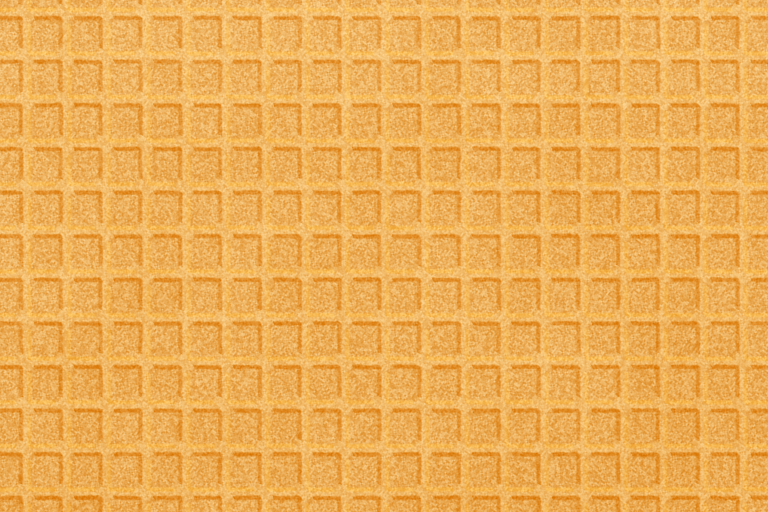
Give the GLSL for this texture, as a WebGL 1 fragment shader.

```glsl
precision highp float;
uniform vec2 u_resolution;

const vec2 REPEATS = vec2(19.29, 11.74);
const vec2 GRID_ORIGIN = vec2(0.0326, 0.9727);
const vec2 PIT_FILL = vec2(0.84, 0.85);    // share of a cell taken by its pit
const float CORNER_RADIUS = 0.006;
const float CORNER_CUT = 0.0115;           // bevel on two opposite corners
const float WALL_WIDTH = 0.0064;
const float WARP = 0.0013;
const float GRAIN_SCALE = 300.0;
const float GRAIN_STRENGTH = 2.1;
const vec2 LIGHT_DIR = vec2(0.72, 0.95);
const vec3 FLOOR_COLOR = vec3(0.924, 0.682, 0.350);
const vec3 RIDGE_COLOR = vec3(0.947, 0.732, 0.415);
const vec3 SHADOW_COLOR = vec3(0.880, 0.540, 0.130);
const vec3 GLOW_COLOR = vec3(0.972, 0.730, 0.320);
const vec3 GRAIN_TINT = vec3(0.050, 0.125, 0.190);

float hash(vec2 p) {
  vec3 q = fract(p.xyx * 0.1031);
  q += dot(q, q.yzx + 33.33);
  return fract((q.x + q.y) * q.z);
}

float noise(vec2 p) {
  vec2 cell = floor(p);
  vec2 f = fract(p);
  f = f * f * (3.0 - 2.0 * f);
  float low = mix(hash(cell), hash(cell + vec2(1.0, 0.0)), f.x);
  float high = mix(hash(cell + vec2(0.0, 1.0)), hash(cell + 1.0), f.x);
  return mix(low, high, f.y);
}

// Signed distance to the nearest pit, in canvas heights
float pitDistance(vec2 p, vec2 cellSize) {
  vec2 local = (fract(p / cellSize) - 0.5) * cellSize;
  vec2 halfSize = 0.5 * PIT_FILL * cellSize;
  vec2 q = abs(local) - halfSize + CORNER_RADIUS;
  float box = length(max(q, 0.0)) + min(max(q.x, q.y), 0.0) - CORNER_RADIUS;
  float bevel = abs(local.x - local.y) - (halfSize.x + halfSize.y - CORNER_CUT);
  return max(box, bevel * 0.7071);
}

// Fine sugar-like speckle, centred on zero
float grain(vec2 p) {
  mat2 turn = mat2(0.8, 0.6, -0.6, 0.8);
  vec2 q = turn * p * GRAIN_SCALE + 400.0;
  return 0.7 * noise(q) + 0.3 * noise(q * 1.37 + 71.0) - 0.5;
}

void main() {
  vec2 uv = gl_FragCoord.xy / u_resolution;
  float aspect = u_resolution.x / u_resolution.y;
  vec2 scale = vec2(aspect, 1.0);
  vec2 cellSize = scale / REPEATS;
  vec2 surface = uv * scale;

  // Slightly uneven moulding with crumbly edges
  vec2 p = (uv - GRID_ORIGIN) * scale;
  p += WARP * (vec2(noise(surface * 22.0 + 50.0), noise(surface * 22.0 + 90.0)) - 0.5);
  p += WARP * (vec2(noise(surface * 170.0 + 20.0), noise(surface * 170.0 + 160.0)) - 0.5);

  // Ridge profile and slope
  float d = pitDistance(p, cellSize);
  vec2 stepX = vec2(0.001, 0.0);
  vec2 slope = vec2(
    pitDistance(p + stepX, cellSize) - pitDistance(p - stepX, cellSize),
    pitDistance(p + stepX.yx, cellSize) - pitDistance(p - stepX.yx, cellSize));
  slope /= max(length(slope), 0.0001);
  float ridge = smoothstep(-WALL_WIDTH * 0.6, WALL_WIDTH * 0.5, d);
  float wall = 1.0 - smoothstep(WALL_WIDTH * 0.25, WALL_WIDTH, abs(d + 0.0018));
  float facing = dot(slope, LIGHT_DIR);

  // Floor, walls and crests
  float cellTone = hash(floor(p / cellSize) + 100.0) - 0.5;
  vec3 color = mix(FLOOR_COLOR + 0.10 * cellTone * GRAIN_TINT, RIDGE_COLOR, ridge);
  color = mix(color, SHADOW_COLOR, wall * clamp(facing, 0.0, 1.0));
  color = mix(color, GLOW_COLOR, 0.9 * wall * clamp(-facing, 0.0, 1.0));

  // Speckle, broad blotches and a gentle fall of light
  float speckle = grain(surface) * GRAIN_STRENGTH * mix(1.0, 0.75, max(ridge, wall));
  float blotch = 0.18 * (noise(surface * 7.0 + 30.0) - 0.5);
  float fall = 0.26 * (uv.y - 0.45);
  color += GRAIN_TINT * (speckle + blotch + fall);

  gl_FragColor = vec4(clamp(color, 0.0, 1.0), 1.0);
}
```
